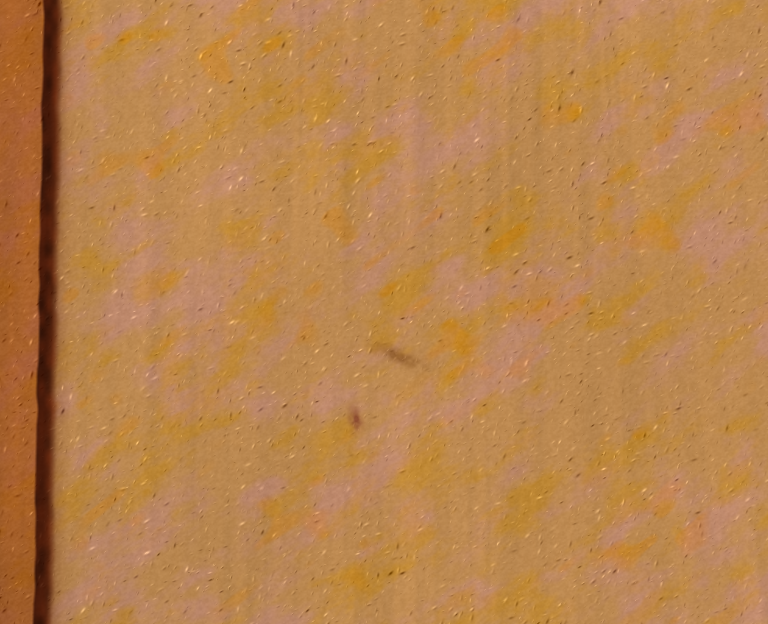
Give the GLSL for this texture, as a Shadertoy shader.

```glsl
// A tan wooden board with faint upright grain, slanted yellow and pink stains
// and tiny glinting pores, beside a dark leaning seam and an orange strip.
// Layered value noise gives the stains; jittered cells hold the pores.
#define BOARD_COLOR  vec3(0.735, 0.535, 0.315)
#define YELLOW_TINT  vec3(0.010, -0.005, -0.110)
#define PINK_TINT    vec3(0.010, 0.000, 0.105)
#define STRIP_COLOR  vec3(0.650, 0.375, 0.165)
#define SEAM_COLOR   vec3(0.260, 0.095, 0.035)
#define SHADOW_COLOR vec3(0.520, 0.315, 0.180)
#define GRAIN_DEPTH  0.060
#define PORE_CELL    0.017
#define PORE_SHARE   0.38
#define PORE_DEPTH   0.22
#define FINE_NOISE   0.060

float hash(vec2 p) {
    return fract(sin(dot(p, vec2(127.1, 311.7))) * 43758.5453);
}

float noise(vec2 p) {
    vec2 i = floor(p), f = fract(p);
    f = f * f * (3.0 - 2.0 * f);
    return mix(mix(hash(i), hash(i + vec2(1, 0)), f.x),
               mix(hash(i + vec2(0, 1)), hash(i + vec2(1, 1)), f.x), f.y);
}

float fbm(vec2 p) {
    float sum = 0.0, amp = 0.5;
    for (int i = 0; i < 4; i++) {
        sum += amp * noise(p);
        p = mat2(0.8, 0.6, -0.6, 0.8) * p * 2.03 + 17.3;
        amp *= 0.5;
    }
    return sum / 0.9375;
}

vec2 rotate(vec2 p, float angle) {
    float c = cos(angle), s = sin(angle);
    return vec2(c * p.x + s * p.y, c * p.y - s * p.x);
}

// Signed relief of short slanted pores: a lit side and a dark side.
float pores(vec2 p, float cell, float seed) {
    float relief = 0.0;
    vec2 id = floor(p / cell);
    for (int y = -1; y <= 1; y++)
    for (int x = -1; x <= 1; x++) {
        vec2 c = id + vec2(x, y);
        float r = hash(c + seed);
        vec2 jitter = vec2(hash(c + seed + 3.1), hash(c + seed + 7.7));
        vec2 d = rotate(p / cell - c - jitter, 0.3 + 1.1 * hash(c + seed + 5.3));
        d /= vec2(0.22, 0.10) * mix(0.7, 1.35, hash(c + seed + 9.2));
        float side = mix(-1.0, 1.0, hash(c + seed + 11.4));
        float bump = exp(-dot(d, d)) * (side + 1.1 * d.y);
        relief += bump * step(r, PORE_SHARE) * (0.3 + 0.7 * jitter.x);
    }
    return relief;
}

// Soft elongated blemish, ragged at its rim.
float blemish(vec2 p, vec2 center, vec2 size, float angle) {
    vec2 d = rotate(p - center, angle) / size;
    return exp(-dot(d, d)) * (0.4 + 1.1 * noise(p * 140.0));
}

void mainImage(out vec4 fragColor, in vec2 fragCoord) {
    vec2 p = fragCoord / iResolution.y;

    // Stains: yellow and pink patches stretched up to the right
    vec2 slant = rotate(p, 0.65);
    float yellow = smoothstep(0.50, 0.80, fbm(slant * vec2(13.0, 26.0) + 4.0));
    float pink = smoothstep(0.44, 0.76, fbm(slant * vec2(11.0, 23.0) + 41.0));
    float orange = smoothstep(0.66, 0.90, noise(slant * vec2(22.0, 40.0) + 73.0));
    float broad = fbm(p * 3.0 + 8.0) - 0.5;

    vec3 color = BOARD_COLOR + yellow * YELLOW_TINT + pink * PINK_TINT;
    color += orange * vec3(0.025, -0.015, -0.090) * smoothstep(0.35, 0.7, noise(p * 11.0));
    color *= 1.0 + 0.07 * broad + 0.02 * (p.y - 0.5);

    // Upright grain, leaning a little toward the right edge
    float lean = p.x + 0.12 * smoothstep(0.85, 1.15, p.x) * (p.y - 0.5);
    float grain = 0.6 * noise(vec2(lean * 52.0, p.y * 3.0))
                + 0.4 * noise(vec2(lean * 110.0 + 9.0, p.y * 6.0)) - 0.5;
    color *= 1.0 + GRAIN_DEPTH * grain * (0.6 + 1.4 * noise(p * 4.0 + 30.0));

    // Two blemishes in the middle of the board
    float scratch = blemish(p, vec2(0.638, 0.430), vec2(0.038, 0.010), -0.4);
    float nick = blemish(p, vec2(0.570, 0.328), vec2(0.009, 0.017), 0.3);
    color = mix(color, vec3(0.50, 0.30, 0.11), 0.6 * min(scratch, 1.0));
    color = mix(color, vec3(0.50, 0.23, 0.15), 0.75 * min(nick, 1.0));

    // Seam: crisp left side, soft shaded right side
    float edge = 0.054 + 0.016 * p.y + 0.003 * (noise(vec2(p.y * 35.0, 2.0)) - 0.5);
    float x = p.x - edge;
    float shadow = exp(-max(x - 0.026, 0.0) / 0.014);
    color = mix(color, SHADOW_COLOR, 0.75 * shadow);
    vec3 seam = SEAM_COLOR * (0.75 + 0.5 * noise(p * vec2(90.0, 45.0)));
    seam += vec3(0.13, 0.07, 0.03) * smoothstep(0.010, 0.028, x);
    color = mix(seam, color, smoothstep(0.019, 0.034, x));

    // Orange strip left of the seam
    vec3 strip = STRIP_COLOR * (1.0 + 0.18 * broad + 0.10 * grain);
    strip += 0.5 * yellow * YELLOW_TINT + 0.6 * pink * PINK_TINT;
    color = mix(strip, color, smoothstep(-0.003, 0.003, x));

    // Glinting pores and fine surface noise, muted inside the seam
    float muted = 1.0 - 0.7 * smoothstep(-0.004, 0.004, x) * (1.0 - smoothstep(0.018, 0.036, x));
    float relief = pores(p, PORE_CELL, 1.0) + 0.6 * pores(p + 0.37, PORE_CELL * 0.65, 23.0);
    relief *= 0.45 + 0.9 * noise(p * 14.0 + 60.0);
    float fine = 0.6 * noise(slant * vec2(170.0, 290.0)) + 0.4 * noise(p * 400.0) - 0.5;
    color += muted * (PORE_DEPTH * relief * vec3(1.0, 0.95, 0.8) + FINE_NOISE * fine);

    fragColor = vec4(clamp(color, 0.0, 1.0), 1.0);
}
```
